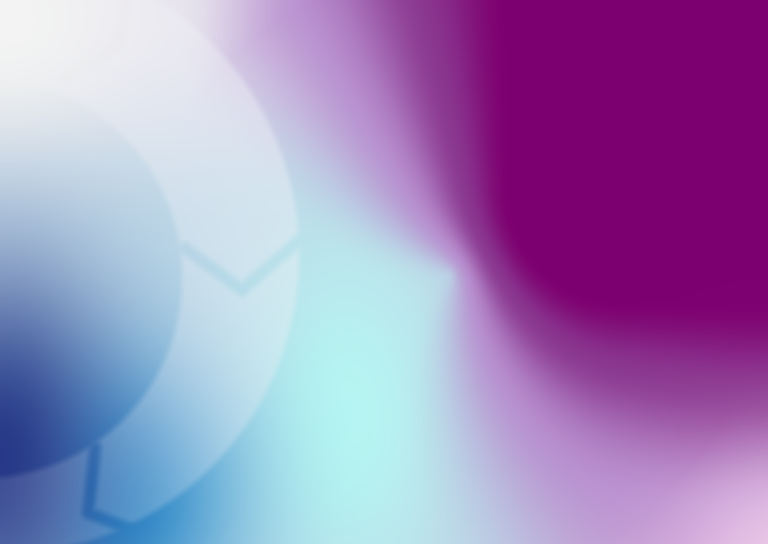
A Shadertoy shader for this background:

```glsl
// Soft violet-to-aqua backdrop with a translucent segmented ring at the left.
// Elliptical glows tint a pale base, a rounded-box distance drives the violet
// falloff, and circle and segment distances cut the ring into pieces.

#define CORNER_CENTER vec2(1.14, 0.651)
#define CORNER_RADIUS 0.202
#define WAIST vec2(0.827, 0.494)
#define FALLOFF_MIN 0.147
#define FALLOFF_MAX 0.53
#define RING_CENTER vec2(0.0, 0.531)
#define RING_RADIUS 0.55
#define DISC_CENTER vec2(-0.033, 0.489)
#define DISC_RADIUS 0.368
#define GAP_HALF_WIDTH 0.011
#define SOFTNESS 0.009

const vec3 VIOLET = vec3(0.49, 0.0, 0.44);
const vec3 PLUM = vec3(0.54, 0.215, 0.56);
const vec3 LAVENDER = vec3(0.715, 0.55, 0.805);
const vec3 PALE = vec3(0.745, 0.843, 0.905);
const vec3 LILAC = vec3(0.885, 0.865, 0.925);
const vec3 ROSE = vec3(0.843, 0.647, 0.843);
const vec3 PINK = vec3(0.92, 0.784, 0.91);
const vec3 AQUA = vec3(0.715, 0.965, 0.95);
const vec3 AZURE = vec3(0.18, 0.57, 0.81);
const vec3 NAVY = vec3(0.15, 0.22, 0.53);
const vec3 WHITE = vec3(0.955, 0.96, 0.945);
const vec3 VEIL = vec3(0.94, 0.94, 0.965);

float glow(vec2 p, vec2 center, vec2 size) {
    vec2 q = (p - center) / size;
    return exp(-dot(q, q));
}

float segmentDistance(vec2 p, vec2 a, vec2 b) {
    vec2 along = b - a;
    float h = clamp(dot(p - a, along) / dot(along, along), 0.0, 1.0);
    return length(p - a - along * h);
}

float chevronDistance(vec2 p, vec2 a, vec2 tip, vec2 b) {
    return min(segmentDistance(p, a, tip), segmentDistance(p, tip, b));
}

float outside(float d) {
    return smoothstep(-SOFTNESS, SOFTNESS, d);
}

// Pale field with aqua, azure, navy and white glows
vec3 paleField(vec2 p) {
    vec3 color = mix(PALE, LILAC, smoothstep(0.58, 1.0, p.y));
    color = mix(color, ROSE, smoothstep(0.88, 1.32, p.x));
    color = mix(color, AQUA, glow(p, vec2(0.634, 0.228), vec2(0.202, 0.35)));
    color = mix(color, AZURE, glow(p, vec2(0.22, 0.08), vec2(0.22, 0.257)));
    color = mix(color, NAVY, glow(p, vec2(0.0, 0.155), vec2(0.202, 0.349)));
    return mix(color, WHITE, glow(p, vec2(0.0, 0.963), vec2(0.312, 0.239)));
}

// Violet corner whose fade is tightest at the waist
vec3 addViolet(vec3 field, vec2 p) {
    vec2 q = max(vec2(CORNER_CENTER.x - p.x, CORNER_CENTER.y - p.y), 0.0);
    float d = max(length(q) - CORNER_RADIUS, 0.0);
    float width = min(FALLOFF_MIN + 0.68 * length(p - WAIST), FALLOFF_MAX);
    float t = d / width;
    vec3 color = mix(VIOLET, PLUM, smoothstep(0.0, 0.35, t));
    color = mix(color, LAVENDER, smoothstep(0.3, 0.74, t));
    return mix(color, field, smoothstep(0.65, 1.15, t));
}

// Ring coverage with three chevron gaps
float ringMask(vec2 p) {
    float ring = 1.0 - outside(length(p - RING_CENTER) - RING_RADIUS);
    ring *= outside(length(p - DISC_CENTER) - DISC_RADIUS);
    float gap = chevronDistance(p, vec2(0.34, 0.544), vec2(0.445, 0.467), vec2(0.551, 0.559));
    gap = min(gap, chevronDistance(p, vec2(0.175, 0.176), vec2(0.162, 0.057), vec2(0.31, 0.0)));
    gap = min(gap, chevronDistance(p, vec2(0.23, 1.0), vec2(0.217, 0.917), vec2(0.12, 0.857)));
    return ring * outside(gap - GAP_HALF_WIDTH);
}

void mainImage(out vec4 fragColor, in vec2 fragCoord) {
    vec2 p = fragCoord / iResolution.y;
    vec3 color = addViolet(paleField(p), p);
    color = mix(color, PINK, glow(p, vec2(1.452, -0.048), vec2(0.22)));
    float veilStrength = 0.1 + 0.4 * p.x + 0.2 * p.y;
    color = mix(color, VEIL, veilStrength * ringMask(p));
    fragColor = vec4(color, 1.0);
}
```
